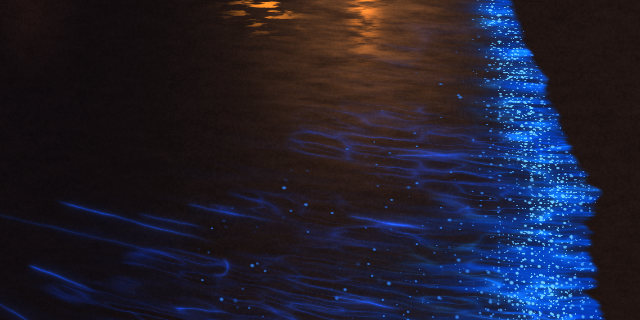
Reproduce this texture procedurally as a WebGL 2 fragment shader.

```glsl
#version 300 es
precision highp float;
// Glowing blue plankton along a night shoreline, with warm lamp light on wet sand.
// A ragged shore edge drives haze, thin noise filaments and hashed sparks;
// a few tapered trails drift across the dark water on the left.
uniform vec2 u_resolution;
out vec4 fragColor;

float hash(vec2 c) {
    vec3 q = fract(c.xyx * 0.1031);
    q += dot(q, q.yzx + 33.33);
    return fract((q.x + q.y) * q.z);
}

float noise(vec2 p) {
    vec2 i = floor(p), f = fract(p);
    f = f * f * (3.0 - 2.0 * f);
    return mix(mix(hash(i), hash(i + vec2(1, 0)), f.x),
               mix(hash(i + vec2(0, 1)), hash(i + vec2(1, 1)), f.x), f.y);
}

float fbm(vec2 p) {
    float sum = 0.0, amp = 0.53;
    for (int i = 0; i < 4; i++) {
        sum += amp * noise(p);
        p = p * 2.03 + 17.3;
        amp *= 0.5;
    }
    return sum;
}

// Thin bright lines along the mid level of a noise field
float filament(vec2 p) {
    return pow(1.0 - abs(2.0 * noise(p) - 1.0), 7.0);
}

// One jittered soft dot per cell, present where its hash is below density
float sparks(vec2 p, float cell, float density, float seed) {
    vec2 g = p / cell, id = floor(g) + seed;
    vec2 center = 0.32 + 0.36 * vec2(hash(id + 3.7), hash(id + 41.2));
    float size = mix(0.17, 0.32, hash(id + 77.1));
    float dotMask = smoothstep(size, size * 0.3, length(fract(g) - center));
    return dotMask * clamp((density - hash(id)) * 40.0, 0.0, 1.0);
}

// Thin tapered line from a to b with a faint halo
float trail(vec2 p, vec2 a, vec2 b) {
    vec2 d = b - a;
    float h = clamp(dot(p - a, d) / dot(d, d), 0.0, 1.0);
    float dist = length(p - a - d * h);
    float taper = smoothstep(0.0, 0.15, h) * smoothstep(1.0, 0.6, h);
    return taper * (exp(-dist * 300.0) + 0.2 * exp(-dist * 70.0));
}

void main() {
    vec2 p = gl_FragCoord.xy / u_resolution * vec2(2.0, 1.0);
    float t = 1.0 - p.y;

    // Ragged shore edge and distance into the water
    float bulge = p.y - 0.41;
    float edge = 1.6 + 0.41 * min(t, 0.6) + 0.035 * exp(-900.0 * bulge * bulge)
               + 0.05 * smoothstep(0.1, 0.0, p.y)
               + (0.03 + 0.06 * t) * (fbm(vec2(p.x * 6.0, p.y * 32.0 + p.x * 4.0)) - 0.5);
    float s = edge - p.x;
    float inside = smoothstep(-0.008, 0.02, s);

    // Dark ground with fine grain
    vec3 col = mix(vec3(0.066, 0.046, 0.056), vec3(0.12, 0.078, 0.07), smoothstep(0.2, 1.1, p.x));
    col += vec3(0.05, 0.022, 0.012) * exp(-90.0 * (p.x - 0.1) * (p.x - 0.1)) * smoothstep(0.7, 1.0, p.y);
    col *= 0.72 + 0.56 * mix(noise(p * 190.0), fbm(p * vec2(20.0, 60.0)), 0.5);

    // Warm lamp light broken by ripples
    float ripple = fbm(vec2(p.x * 8.0, p.y * 60.0 + p.x * 5.0));
    float fine = fbm(vec2(p.x * 20.0, p.y * 110.0));
    vec2 w = (p - vec2(1.16, 1.0)) / vec2(0.31, 0.42);
    col += vec3(0.31, 0.185, 0.085) * exp(-dot(w, w)) * (0.1 + 0.9 * ripple + 0.6 * fine) * inside;
    float column = (p.x - 1.146 + 0.04 * (fine - 0.5)) / 0.045;
    float lamp = exp(-column * column) * smoothstep(0.76, 1.0, p.y);
    col += vec3(0.7, 0.34, 0.06) * lamp * smoothstep(0.25, 0.7, fine);
    float patchX = (p.x - 0.83) / 0.09;
    float glints = exp(-patchX * patchX) * smoothstep(0.86, 0.99, p.y);
    col += vec3(0.9, 0.48, 0.08) * glints * smoothstep(0.48, 0.72, fine);

    // Blue haze stretched along the flow
    float flow = p.y + 0.33 * p.x - 0.08 * p.x * p.x + 0.03 * fbm(p * 6.0);
    float streak = smoothstep(0.3, 0.72, fbm(vec2(p.x * 6.0, flow * (30.0 + 30.0 * p.y))));
    float thread = filament(vec2(p.x * 5.0, flow * 34.0)) + 0.7 * filament(vec2(p.x * 8.0, flow * 70.0 + 5.0));
    float reach = max(s, 0.0) / (0.13 + 0.07 * t + 0.6 * t * t);
    float band = inside * exp(-1.5 * reach * reach);
    float off = (s - 0.06 - 0.12 * t) / (0.05 + 0.08 * t);
    float core = inside * exp(-off * off);
    float haze = band * (0.2 + 0.7 * streak + 0.35 * thread) + 0.3 * core;
    col = mix(col, vec3(0.01, 0.2, 0.68), clamp(haze, 0.0, 0.96));
    float blotch = smoothstep(0.35, 0.7, fbm(p * vec2(13.0, 30.0)));
    col += vec3(0.05, 0.28, 0.32) * core * (0.15 + 0.55 * streak) * (0.3 + blotch);
    col += vec3(0.03, 0.2, 0.3) * thread * band * (0.25 + 0.75 * blotch);

    // Faint threads over the open water
    float open = smoothstep(0.0, 0.4, p.x - 1.25 + 1.6 * t) * inside;
    float drift = thread * smoothstep(0.45, 0.75, noise(p * vec2(4.0, 11.0) + 6.0));
    col += vec3(0.0, 0.06, 0.26) * (drift + 0.12 * streak) * open;

    // Single trails and a small hook
    vec2 q = p + vec2(0.0, 0.022 * (fbm(vec2(p.x * 8.0, 2.0)) - 0.5));
    float lines = 0.9 * trail(q, vec2(0.16, 0.38), vec2(0.7, 0.235))
                + trail(q, vec2(0.08, 0.18), vec2(0.31, 0.09))
                + 0.35 * trail(q, vec2(-0.05, 0.345), vec2(0.6, 0.19))
                + 0.5 * trail(q, vec2(0.42, 0.34), vec2(0.67, 0.28))
                + 0.6 * trail(q, vec2(-0.03, 0.07), vec2(0.13, -0.02))
                + trail(q, vec2(0.54, 0.04), vec2(0.73, 0.024))
                + 0.6 * trail(q, vec2(0.57, 0.365), vec2(0.92, 0.295))
                + 1.2 * trail(q, vec2(1.07, 0.332), vec2(1.38, 0.28))
                + 1.4 * trail(q, vec2(1.03, 0.08), vec2(1.28, 0.034))
                + 0.7 * trail(q, vec2(1.2, 0.52), vec2(1.49, 0.512));
    vec2 hook = p - vec2(0.685, 0.165);
    lines += exp(-abs(length(hook) - 0.027) * 220.0) * smoothstep(-0.015, 0.02, hook.x - hook.y * 0.6);
    col += vec3(0.01, 0.17, 0.6) * lines * (0.45 + 0.8 * noise(p * vec2(22.0, 9.0)));

    // Sparks: finer and denser toward the shore, flatter with distance
    float sparse = smoothstep(0.0, 0.3, p.x - 1.5 + 1.4 * t) * inside;
    vec2 tilted = vec2(p.x, p.y * (1.0 + 0.5 * p.y) + 0.08 * p.x);
    for (int i = 0; i < 4; i++) {
        float k = float(i);
        float density = core * (0.2 + 0.5 * blotch) + band * (0.07 + 0.12 * streak) + sparse * 0.014 * k;
        float spark = sparks(tilted + k * 0.37, 0.014 + 0.006 * k, density, 19.0 * k);
        vec3 tint = mix(vec3(0.06, 0.34, 0.95), vec3(0.45, 0.84, 1.0), clamp(core * 0.8 + 0.4 * spark, 0.0, 1.0));
        col = mix(col, tint, spark * (0.75 + 0.2 * core));
    }

    fragColor = vec4(clamp(col, 0.0, 1.0), 1.0);
}
```
